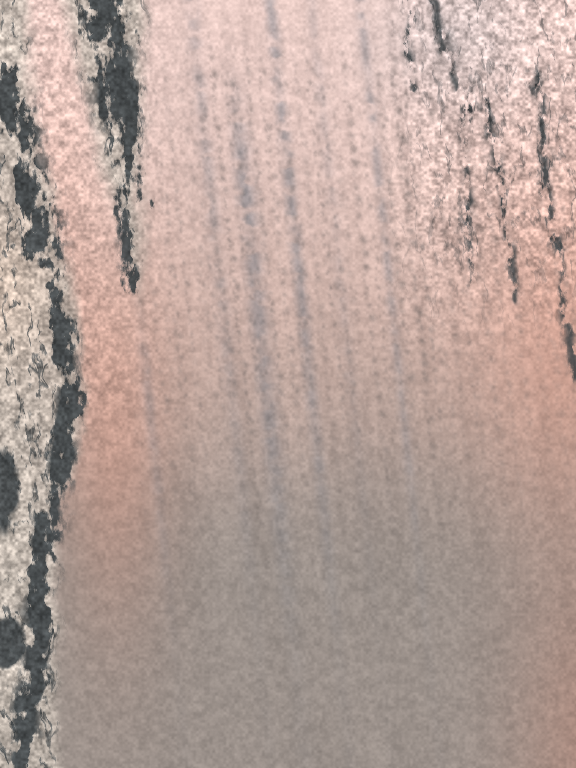
A WebGL 1 fragment shader for this texture:

```glsl
precision highp float;
// Weathered pink stone: dark mineral veins at the sides, faint dotted streaks across a hazy centre.
uniform vec2 u_resolution;

#define SLANT 0.105
#define COLUMN_STEP 0.0285
#define ROW_STEP 0.023
#define SPECKLE_STRENGTH 0.55
#define STREAK_STRENGTH 0.5
#define GRAIN_STRENGTH 0.17
#define TOP_PINK vec3(0.925, 0.81, 0.78)
#define MID_PINK vec3(0.785, 0.675, 0.635)
#define LOW_GREY vec3(0.61, 0.57, 0.545)
#define SALMON vec3(0.84, 0.63, 0.56)
#define ROCK vec3(0.75, 0.71, 0.67)
#define VEIN_DARK vec3(0.25, 0.27, 0.28)

float hash(vec2 p) {
  vec3 q = fract(vec3(p.xyx) * 0.1031);
  q += dot(q, q.yzx + 33.33);
  return fract((q.x + q.y) * q.z);
}

float noise(vec2 p) {
  vec2 i = floor(p), f = fract(p);
  f = f * f * (3.0 - 2.0 * f);
  return mix(mix(hash(i), hash(i + vec2(1, 0)), f.x),
             mix(hash(i + vec2(0, 1)), hash(i + vec2(1, 1)), f.x), f.y);
}

float fbm(vec2 p) {
  float sum = 0.0, amp = 0.5;
  for (int i = 0; i < 5; i++) {
    sum += amp * noise(p);
    p = p * 2.03 + 17.1;
    amp *= 0.5;
  }
  return sum / 0.97;
}

// Soft stroke from a to b, with a Gaussian cross-section
float stroke(vec2 p, vec2 a, vec2 b, float width) {
  vec2 d = b - a;
  float t = clamp(dot(p - a, d) / dot(d, d), 0.0, 1.0);
  float r = length(p - a - d * t) / width;
  return exp(-r * r);
}

float blob(vec2 p, vec2 c, vec2 size) {
  vec2 d = (p - c) / size;
  return exp(-dot(d, d));
}

float streak(float s, float center, float width) {
  float d = (s - center) / width;
  return exp(-d * d);
}

// Small marks lined up in columns, each column with its own strength and phase
float speckles(vec2 q, float seed) {
  float sum = 0.0;
  float column = floor(q.x);
  float strength = 0.35 + 0.65 * hash(vec2(column, seed));
  q.y += 7.0 * hash(vec2(column, seed + 5.0));
  for (int j = -1; j <= 1; j++) {
    vec2 id = vec2(column, floor(q.y) + float(j));
    float h = hash(id + seed);
    vec2 c = id + 0.5 + vec2(0.3, 0.35) * (vec2(h, hash(id + seed + 9.7)) - 0.5);
    vec2 d = (q - c) / vec2(0.13 + 0.08 * h, 0.2 + 0.14 * h);
    sum += (0.3 + 0.7 * h) * exp(-dot(d, d));
  }
  return min(sum, 1.0) * strength;
}

void main() {
  vec2 uv = gl_FragCoord.xy / u_resolution;
  vec2 p = vec2(uv.x, uv.y * 1.3333);
  float down = 1.0 - uv.y;
  float cloud = fbm(p * 5.0);
  float grain = fbm(p * 85.0) - 0.5 + 0.6 * (noise(p * 210.0) - 0.5);
  vec2 w = p + 0.03 * (vec2(fbm(p * vec2(30, 20)), fbm(p * 28.0 + 40.0)) - 0.5);

  // Broad vertical gradient and salmon margins
  vec3 col = mix(TOP_PINK, MID_PINK, smoothstep(0.04, 0.56, down));
  col = mix(col, LOW_GREY, smoothstep(0.38, 0.78, down + 0.08 * (cloud - 0.5)));
  float warm = 0.6 * blob(uv, vec2(0.2, 0.42), vec2(0.1, 0.25))
             + 0.7 * blob(uv, vec2(1.0, 0.55), vec2(0.18, 0.24))
             + 0.6 * blob(uv, vec2(1.04, 0.03), vec2(0.15, 0.24))
             + 0.25 * blob(uv, vec2(0.1, 0.72), vec2(0.07, 0.25));
  col = mix(col, SALMON * (1.0 - 0.14 * smoothstep(0.4, 0.9, down)), min(warm, 0.9));
  col = mix(col, vec3(0.81, 0.77, 0.77), 0.55 * blob(uv, vec2(0.79, 0.96), vec2(0.14, 0.1)));

  // Hazy dotted columns and blue-grey streaks
  float s = p.x - SLANT * (1.3333 - p.y);
  vec2 ragged = 0.009 * (vec2(fbm(p * 75.0), fbm(p * 75.0 + 30.0)) - 0.5);
  vec2 q = (vec2(s, p.y) + ragged) / vec2(COLUMN_STEP, ROW_STEP);
  float dots = max(speckles(q, 3.0), 0.8 * speckles(q * vec2(1.37, 1.3) + 0.5, 61.0));
  float fade = smoothstep(0.0, 0.12, down) * (1.0 - 0.72 * smoothstep(0.42, 0.85, down));
  float center = smoothstep(0.18, 0.32, uv.x) * (1.0 - 0.4 * smoothstep(0.75, 0.95, uv.x));
  col = mix(col, vec3(0.46, 0.43, 0.42), SPECKLE_STRENGTH * dots * fade * center);
  float bands = noise(vec2(s * 52.0, p.y * 2.0)) - 0.5;
  col *= 1.0 - 0.07 * bands * center * (1.0 - 0.6 * smoothstep(0.5, 1.0, down));
  float lines = 0.9 * streak(s, 0.469, 0.011) + 0.7 * streak(s, 0.625, 0.009)
              + 0.5 * streak(s, 0.331, 0.013) + 0.3 * streak(s, 0.54, 0.01)
              + streak(s, 0.392, 0.016) * smoothstep(0.06, 0.25, down)
              + 0.6 * streak(s, 0.185, 0.011) * smoothstep(0.36, 0.5, down);
  float beads = smoothstep(0.25, 0.7, noise(vec2(s * 45.0, p.y * 62.0) + ragged * 80.0));
  beads = mix(0.25 + 0.9 * beads, 0.55 + 0.35 * beads, smoothstep(0.2, 0.55, down));
  lines *= beads * (1.0 - 0.85 * smoothstep(0.5, 0.92, down));
  col = mix(col, vec3(0.50, 0.51, 0.54), min(STREAK_STRENGTH * lines, 0.7));

  // Pale rock bands on the left
  float edge = 0.05 + 0.095 * smoothstep(0.05, 0.52, down) - 0.045 * smoothstep(0.54, 0.68, down);
  float bandA = 1.0 - smoothstep(-0.016, 0.016, w.x - edge);
  float bandB = smoothstep(0.02, -0.02, abs(w.x - 0.178 - 0.16 * down) - 0.075 * (1.0 - down / 0.4));
  bandB *= 1.0 - smoothstep(0.34, 0.42, down);
  float rock = max(bandA, bandB);
  vec3 stone = mix(ROCK, vec3(0.82, 0.75, 0.69), blob(uv, vec2(0.0, 0.63), vec2(0.08, 0.1)));
  col = mix(col, stone * (0.86 + 0.28 * cloud), rock * 0.88);

  // Crumbled, branching veins inside the rock
  float fibre = fbm(vec2(w.x * 48.0 + 5.0 * p.y, w.y * 13.0));
  float crumbs = fbm(p * vec2(95, 55) + 11.0);
  float cracks = smoothstep(0.07, 0.0, abs(fibre - 0.5)) * smoothstep(0.38, 0.58, crumbs);
  float trunk = stroke(w, vec2(0.01, 1.2), vec2(0.075, 0.92), 0.034)
              + stroke(w, vec2(0.075, 0.92), vec2(0.125, 0.64), 0.024)
              + stroke(w, vec2(0.125, 0.64), vec2(0.085, 0.42), 0.021)
              + stroke(w, vec2(0.085, 0.42), vec2(0.04, 0.0), 0.026)
              + stroke(w, vec2(0.18, 1.33), vec2(0.205, 1.16), 0.04)
              + stroke(w, vec2(0.205, 1.16), vec2(0.25, 0.98), 0.024)
              + stroke(w, vec2(0.20, 1.0), vec2(0.228, 0.83), 0.014);
  float solid = blob(w, vec2(0.0, 0.48), vec2(0.034, 0.09)) + blob(w, vec2(0.01, 0.22), vec2(0.035, 0.05));
  float broken = 0.55 * fibre + 0.45 * crumbs + 0.22 * min(trunk, 1.0);
  float dark = cracks * rock * 0.7 + min(trunk * 1.5, 1.0) * smoothstep(0.58, 0.71, broken);
  dark += smoothstep(0.4, 0.6, solid) * 0.9;

  // Thin broken veins on the upper right
  float thin = stroke(w, vec2(0.705, 1.33), vec2(0.72, 1.17), 0.007)
             + stroke(w, vec2(0.755, 1.33), vec2(0.807, 1.15), 0.009)
             + stroke(w, vec2(0.807, 1.15), vec2(0.817, 0.84), 0.008)
             + stroke(w, vec2(0.84, 1.16), vec2(0.898, 0.82), 0.007)
             + stroke(w, vec2(0.93, 1.2), vec2(0.995, 0.68), 0.009);
  float corner = smoothstep(0.64, 0.78, uv.x) * (1.0 - smoothstep(0.25, 0.5, down));
  dark += thin * smoothstep(0.38, 0.6, crumbs) * 0.85 + cracks * corner * 0.38;
  col = mix(col, VEIN_DARK, clamp(dark, 0.0, 0.92));

  // Mineral grain, crisp at the margins and soft in the haze
  float crisp = max(max(rock, corner), 0.7 * smoothstep(0.35, 0.1, uv.x) * smoothstep(0.7, 0.4, down));
  col *= 1.0 + grain * GRAIN_STRENGTH * (1.0 + 2.2 * crisp);
  gl_FragColor = vec4(clamp(col, 0.0, 1.0), 1.0);
}
```
